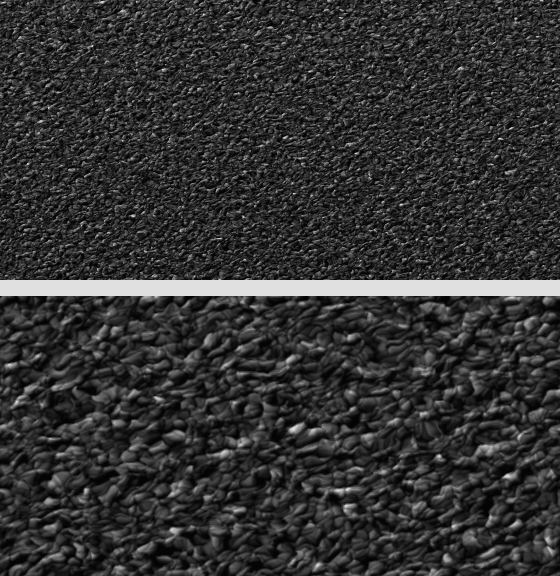
Top, the full canvas; bottom, a detail of the centre.
Give the GLSL for this texture, as a Shadertoy shader.

```glsl
// Draws dark asphalt: fine, glossy, slightly slanted crumbs lit from above.
#define GRAINS 88.0     // rows of crumbs over the canvas height
#define STRETCH 1.5     // crumb length over crumb height
#define TILT 0.26       // slant of the crumbs in radians
#define MID_GREY 0.164  // grey of a crumb of average light
#define CONTRAST 0.121  // spread of the greys
#define SHINE 0.020     // extra lift of the brightest facets
#define GAP_DEPTH 0.8   // darkness of the cracks between crumbs
#define RELIEF 1.95     // shading strength across a crumb
#define ROUGHNESS 2.0   // strength of the embossed rough surface
#define FALLOFF 0.25    // change of light from bottom to top
#define SOFTNESS 0.0030 // width of the smoothing in canvas heights
#define SAMPLES 3       // smoothing samples per axis

const vec2 LIGHT = vec2(-0.3, 0.95);

vec2 hash2(vec2 p) {
    vec2 k = vec2(dot(p, vec2(127.1, 311.7)), dot(p, vec2(269.5, 183.3)));
    return fract(sin(k) * 43758.5453);
}

vec2 noise2(vec2 p) {
    vec2 i = floor(p);
    vec2 f = fract(p);
    f = f * f * (3.0 - 2.0 * f);
    vec2 low = mix(hash2(i), hash2(i + vec2(1.0, 0.0)), f.x);
    vec2 high = mix(hash2(i + vec2(0.0, 1.0)), hash2(i + 1.0), f.x);
    return mix(low, high, f.y);
}

// Slope of a noise surface towards the light
float emboss(vec2 p) {
    return noise2(p + 0.35 * LIGHT).x - noise2(p - 0.35 * LIGHT).x;
}

// Light of one cellular crumb: weak own tone, sloped facet, dark rim
float crumbLight(vec2 q) {
    vec2 cell = floor(q);
    vec2 crumb = cell;
    vec2 offset = vec2(0.0);
    float nearest = 8.0;
    float second = 8.0;
    for (int y = -1; y <= 1; y++) {
        for (int x = -1; x <= 1; x++) {
            vec2 id = cell + vec2(x, y);
            vec2 d = q - id - hash2(id);
            float dist = length(d);
            if (dist < nearest) {
                second = nearest;
                nearest = dist;
                crumb = id;
                offset = d;
            } else {
                second = min(second, dist);
            }
        }
    }
    vec2 rnd = hash2(crumb + 37.0);
    float angle = 6.2832 * rnd.y;
    vec2 facet = LIGHT + 0.9 * vec2(cos(angle), sin(angle));
    float rim = smoothstep(0.0, 0.3, second - nearest) - 0.76;
    return 0.5 * (rnd.x - 0.5) + RELIEF * dot(offset, facet) + GAP_DEPTH * rim;
}

// Grey of the asphalt at p, in canvas heights
float asphalt(vec2 p) {
    vec2 along = vec2(cos(TILT), sin(TILT));
    vec2 q = vec2(dot(p, along) / STRETCH, dot(p, vec2(-along.y, along.x)));
    q *= GRAINS;

    // Uneven packing and crumpled outlines
    q += 1.2 * (noise2(q * 0.4) - 0.5) + 0.5 * (noise2(q * 1.5 + 9.0) - 0.5);

    // Crumbs with smaller splinters over them, on a rough surface
    float g = crumbLight(q) + 0.7 * crumbLight(q * 1.55 + 23.0);
    g += ROUGHNESS * emboss(q * 0.9 + 51.0);
    g += FALLOFF * (p.y - 0.5);
    g = max(g, -2.4);
    return clamp(MID_GREY + CONTRAST * g + SHINE * g * g, 0.015, 0.9);
}

void mainImage(out vec4 fragColor, in vec2 fragCoord) {
    float width = max(SOFTNESS, 1.0 / iResolution.y);
    float grey = 0.0;
    for (int y = 0; y < SAMPLES; y++) {
        for (int x = 0; x < SAMPLES; x++) {
            vec2 jitter = (vec2(x, y) + 0.5) / float(SAMPLES) - 0.5;
            grey += asphalt(fragCoord / iResolution.y + jitter * width);
        }
    }
    grey /= float(SAMPLES * SAMPLES);
    fragColor = vec4(vec3(grey), 1.0);
}
```
